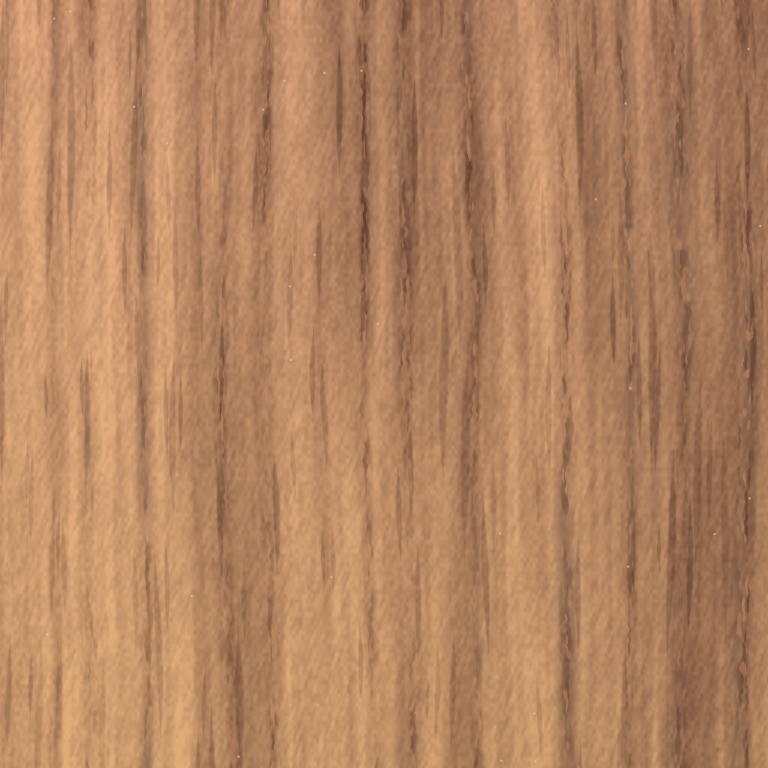
Write a Shadertoy shader that draws this texture.

```glsl
// Straight-grained brown oak veneer with rough pore rows and dark spindle flecks.

float hash(vec2 p) {
    return fract(sin(dot(p, vec2(127.1, 311.7))) * 43758.5453);
}

float noise(vec2 p) {
    vec2 cell = floor(p);
    vec2 f = fract(p);
    f = f * f * (3.0 - 2.0 * f);
    float low = mix(hash(cell), hash(cell + vec2(1.0, 0.0)), f.x);
    float high = mix(hash(cell + vec2(0.0, 1.0)), hash(cell + vec2(1.0, 1.0)), f.x);
    return mix(low, high, f.y);
}

// Noise centred on zero and stretched along the grain.
float grain(vec2 p, vec2 frequency, float seed) {
    return noise(p * frequency + seed) - 0.5;
}

// Scattered, slightly tilted spindles with pointed ends.
float spindles(vec2 p, vec2 cellSize, float halfWidth, float density, float seed) {
    vec2 home = floor(p / cellSize);
    float cover = 0.0;
    for (int j = -1; j <= 1; j++) {
        for (int i = -1; i <= 1; i++) {
            vec2 id = home + vec2(i, j);
            vec2 key = id + seed;
            vec2 jitter = vec2(hash(key), hash(key + 17.3));
            vec2 q = p - (id + jitter) * cellSize;
            float size = hash(key + 41.9);
            float along = q.y / (cellSize.y * mix(0.2, 0.55, size));
            float tilt = (hash(key + 63.1) - 0.5) * 0.06;
            float bend = 0.003 * along * along * (jitter.x - 0.5);
            float across = abs(q.x - tilt * q.y - bend) / (halfWidth * mix(0.7, 1.2, size));
            float body = smoothstep(0.0, 0.6, 1.0 - along * along - across);
            float present = step(hash(key + 88.7), density);
            cover = max(cover, body * present * mix(0.5, 1.0, jitter.y));
        }
    }
    return cover;
}

// Irregular vertical rows, where the open pores gather.
float poreRows(vec2 p, float count, float halfWidth) {
    float x = p.x * count;
    float home = floor(x);
    float cover = 0.0;
    for (int i = -1; i <= 1; i++) {
        float id = home + float(i);
        float centre = id + 0.2 + 0.6 * hash(vec2(id, 5.0));
        float width = halfWidth * count * mix(0.6, 1.3, hash(vec2(id, 9.0)));
        float fade = smoothstep(0.1, 0.65, noise(vec2(id * 7.3, p.y * 3.5)));
        float d = (x - centre) / width;
        cover = max(cover, exp(-d * d) * mix(0.4, 1.0, fade));
    }
    return cover;
}

// Small round dust specks.
float specks(vec2 p, float cellSize, float radius) {
    vec2 id = floor(p / cellSize);
    vec2 centre = 0.2 + 0.6 * vec2(hash(id + 3.1), hash(id + 7.7));
    float d = length((fract(p / cellSize) - centre) * cellSize);
    return smoothstep(radius, radius * 0.3, d) * step(hash(id + 12.4), 0.04);
}

void mainImage(out vec4 fragColor, in vec2 fragCoord) {
    vec2 uv = fragCoord / iResolution.xy;

    // Gentle waviness of the trunk
    vec2 p = uv;
    p.x += 0.025 * grain(uv, vec2(3.0, 1.8), 4.0) + 0.005 * grain(uv, vec2(9.0, 7.0), 21.0);

    // Lighting and broad growth bands
    float tone = 0.89 - 0.36 * uv.x - 0.12 * uv.x * uv.y;
    tone += 0.38 * grain(p, vec2(13.0, 0.7), 31.0);
    tone += 0.36 * grain(p, vec2(34.0, 1.4), 57.0);
    tone += 0.28 * grain(p, vec2(80.0, 2.8), 73.0);

    // Fine fibres and slanted hatching
    vec2 slanted = vec2(uv.x - 0.35 * uv.y, uv.y);
    tone += 0.20 * grain(p, vec2(180.0, 9.0), 11.0);
    tone += 0.19 * grain(slanted, vec2(230.0, 42.0), 15.0);
    tone += 0.20 * grain(uv, vec2(256.0, 170.0), 19.0);

    // Shaded pore rows with ragged streaks
    float rowShade = poreRows(p, 12.0, 0.014);
    float rowCore = poreRows(p, 12.0, 0.010);
    vec2 ragged = p + vec2(0.003 * grain(uv, vec2(60.0, 150.0), 27.0), 0.0);
    float pores = rowCore * smoothstep(0.46, 0.76, noise(ragged * vec2(220.0, 32.0)));
    float ridges = rowCore * smoothstep(0.62, 0.86, noise((ragged + 0.37) * vec2(270.0, 60.0)));
    tone -= 0.22 * rowShade + 0.38 * pores;

    // Dark flecks, long and short
    float flecks = spindles(p, vec2(0.042, 0.30), 0.0064, 0.6, 2.0);
    flecks = max(flecks, 0.85 * spindles(p, vec2(0.033, 0.17), 0.0048, 0.35, 33.0));
    tone -= 0.34 * flecks;

    // Wood colours, yellower below and pinker above
    vec3 darkWood = vec3(0.49, 0.335, 0.25);
    vec3 lightWood = mix(vec3(0.84, 0.645, 0.45), vec3(0.87, 0.645, 0.485), uv.y);
    vec3 greyWood = vec3(0.47, 0.37, 0.30);
    vec3 ridgeOrange = vec3(0.79, 0.54, 0.38);
    vec3 dustPale = vec3(0.88, 0.79, 0.68);
    vec3 color = mix(darkWood, lightWood, clamp(tone, -0.25, 1.1));
    float greyPatch = rowShade * smoothstep(0.5, 0.8, noise(p * vec2(60.0, 5.0) + 91.0));
    color = mix(color, greyWood, 0.35 * greyPatch);
    color = mix(color, ridgeOrange, 0.55 * ridges);
    color = mix(color, dustPale, 0.6 * specks(uv, 0.04, 0.0024));

    fragColor = vec4(color, 1.0);
}
```
